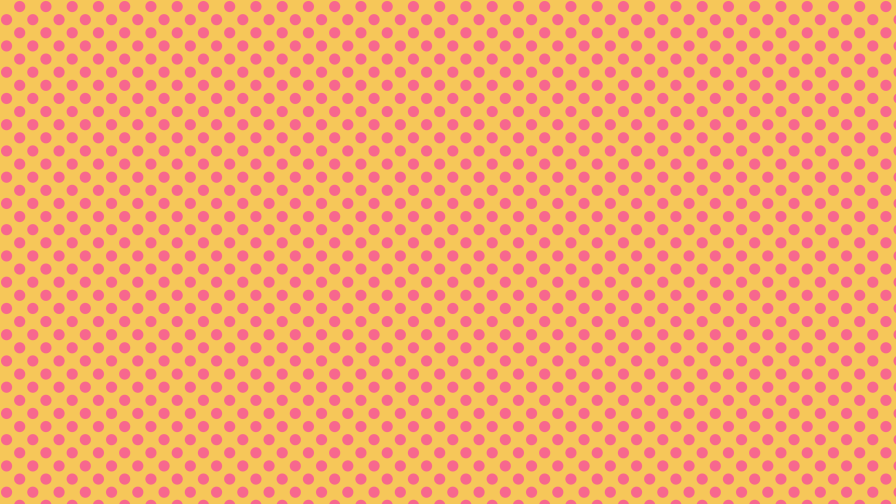
Give the GLSL for this pattern, as a Shadertoy shader.

```glsl
// Distance to the nearest dot centre of a unit grid shifted by offset
float gridDistance(vec2 p, vec2 offset) {
    return length(fract(p - offset + 0.5) - 0.5);
}

void mainImage(out vec4 fragColor, in vec2 fragCoord) {
    // Square cells, 19.2 down the canvas, counted from the top left
    float cellsPerPixel = 19.2 / iResolution.y;
    vec2 p = vec2(fragCoord.x, iResolution.y - fragCoord.y) * cellsPerPixel;

    // Two interleaved grids form the staggered dots
    float centreDistance = min(gridDistance(p, vec2(0.75, 0.25)),
                               gridDistance(p, vec2(0.25, 0.75)));

    // Soft edge about one pixel wide
    float edge = 0.7 * cellsPerPixel;
    float dotMask = 1.0 - smoothstep(-edge, edge, centreDistance - 0.212);

    vec3 yellow = vec3(0.965, 0.78, 0.35);
    vec3 pink = vec3(0.97, 0.405, 0.555);
    fragColor = vec4(mix(yellow, pink, dotMask), 1.0);
}
```
